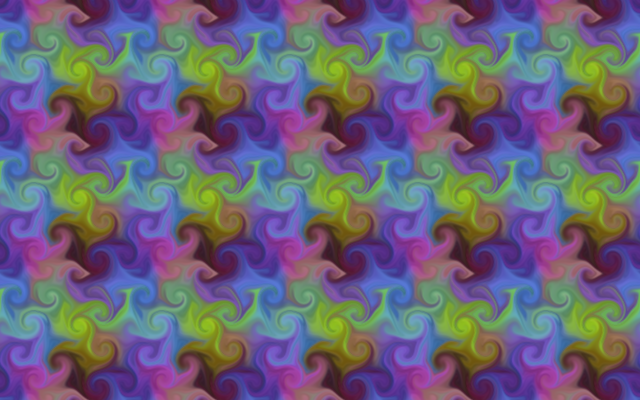
Give the GLSL for this pattern, as a Shadertoy shader.

```glsl
// Marbled, swirling paint on a seamless square tile, five tiles across.
// Whirls bend the tile coordinates, then soft colour wells and periodic noise
// paint the bent space, so every curl drags neighbouring colours into a spiral.

const float TILES_ACROSS = 5.0;
const float SOFTNESS = 0.0032; // filter width as a share of the canvas width
const int WELLS = 16;
const int WHIRLS = 14;
const int SMALL_WHIRLS = 26;
const int SUBSAMPLES = 3;

// Well centres in the tile, y pointing down.
const vec2 WELL_POS[WELLS] = vec2[](
    vec2(.03, .02), vec2(.27, .95), vec2(.44, .06), vec2(.61, .96),
    vec2(.79, .00), vec2(.70, .24), vec2(.12, .28), vec2(.95, .25),
    vec2(.38, .38), vec2(.04, .50), vec2(.62, .54), vec2(.80, .46),
    vec2(.40, .67), vec2(.11, .75), vec2(.65, .78), vec2(.84, .72));

const vec3 WELL_COLOUR[WELLS] = vec3[](
    vec3(.29, .20, .60), vec3(.58, .22, .63), vec3(.56, .42, .45), vec3(.24, .07, .13),
    vec3(.28, .11, .32), vec3(.41, .29, .61), vec3(.34, .43, .74), vec3(.36, .34, .68),
    vec3(.41, .60, .44), vec3(.38, .56, .59), vec3(.52, .72, .12), vec3(.45, .72, .32),
    vec3(.33, .47, .71), vec3(.42, .29, .68), vec3(.39, .36, .09), vec3(.54, .46, .36));

// Large whirls: centre and turn in radians.
const vec3 WHIRL[WHIRLS] = vec3[](
    vec3(.62, .55, 5.5), vec3(.78, .45, -5.5), vec3(.81, .72, 5.0), vec3(.28, .96, -5.0),
    vec3(.77, .02, 5.0), vec3(.98, .00, -4.5), vec3(.60, .14, -5.0), vec3(.73, .30, 5.0),
    vec3(.12, .31, -4.5), vec3(.39, .32, 4.5), vec3(.93, .32, 4.5), vec3(.24, .53, 5.0),
    vec3(.16, .76, -5.0), vec3(.45, .84, 4.0));

float hash(vec2 p) {
    vec3 q = fract(p.xyx * vec3(.1031, .1030, .0973));
    q += dot(q, q.yzx + 33.33);
    return fract((q.x + q.y) * q.z);
}

// Value noise that repeats once per tile; cells is the lattice size.
float tileNoise(vec2 p, float cells, float seed) {
    p *= cells;
    vec2 i = floor(p), f = p - i;
    f = f * f * (3.0 - 2.0 * f);
    vec2 a = mod(i, cells) + seed, b = mod(i + 1.0, cells) + seed;
    return mix(mix(hash(a), hash(vec2(b.x, a.y)), f.x),
               mix(hash(vec2(a.x, b.y)), hash(b), f.x), f.y);
}

// Shortest offset between points on the wrapped tile.
vec2 wrapOffset(vec2 d) {
    return d - floor(d + 0.5);
}

vec2 whirl(vec2 p, vec2 centre, float turn, float radius) {
    vec2 d = wrapOffset(p - centre);
    float angle = turn * exp(-dot(d, d) / (radius * radius));
    float c = cos(angle), s = sin(angle);
    return p + mat2(c, s, -s, c) * d - d;
}

vec2 bendSpace(vec2 p) {
    for (int i = 0; i < WHIRLS; i++) {
        float radius = mix(.068, .09, hash(vec2(float(i), 5.0)));
        p = whirl(p, WHIRL[i].xy, WHIRL[i].z, radius);
    }
    for (int i = 0; i < SMALL_WHIRLS; i++) {
        float k = float(i) + 1.0;
        vec2 centre = fract(k * vec2(.7549, .5698));
        float turn = (i % 2 == 0) ? 4.0 : -4.0;
        p = whirl(p, centre, turn, mix(.04, .065, hash(vec2(k, 17.0))));
    }
    vec2 drift = vec2(tileNoise(p, 7.0, 11.0), tileNoise(p, 7.0, 47.0)) - 0.5;
    return p + 0.11 * drift;
}

// Blend of the wells, weighted by closeness.
vec3 wellColour(vec2 p, float sharpness) {
    vec3 sum = vec3(0.0);
    float total = 1e-6;
    for (int i = 0; i < WELLS; i++) {
        vec2 d = wrapOffset(p - WELL_POS[i]);
        float w = exp(-sharpness * dot(d, d));
        sum += w * WELL_COLOUR[i];
        total += w;
    }
    return sum / total;
}

vec3 marble(vec2 tile) {
    vec2 p = bendSpace(tile);
    vec3 colour = wellColour(p, 75.0);
    float shade = tileNoise(p, 9.0, 71.0);
    float tint = tileNoise(p, 7.0, 93.0) - 0.5;
    colour *= 0.78 + 0.42 * shade;
    colour += tint * vec3(.14, -.03, -.08);
    colour += 0.015 * sin(20.0 * (shade + tint)); // faint veins
    return clamp(colour, 0.0, 1.0);
}

void mainImage(out vec4 fragColor, in vec2 fragCoord) {
    vec3 sum = vec3(0.0);
    float spread = SOFTNESS * iResolution.x;
    for (int j = 0; j < SUBSAMPLES * SUBSAMPLES; j++) {
        vec2 cell = vec2(j % SUBSAMPLES, j / SUBSAMPLES);
        vec2 pos = fragCoord + spread * ((cell + 0.5) / float(SUBSAMPLES) - 0.5);
        vec2 fromTop = vec2(pos.x, iResolution.y - pos.y);
        sum += marble(fract(fromTop * TILES_ACROSS / iResolution.x));
    }
    fragColor = vec4(sum / float(SUBSAMPLES * SUBSAMPLES), 1.0);
}
```
